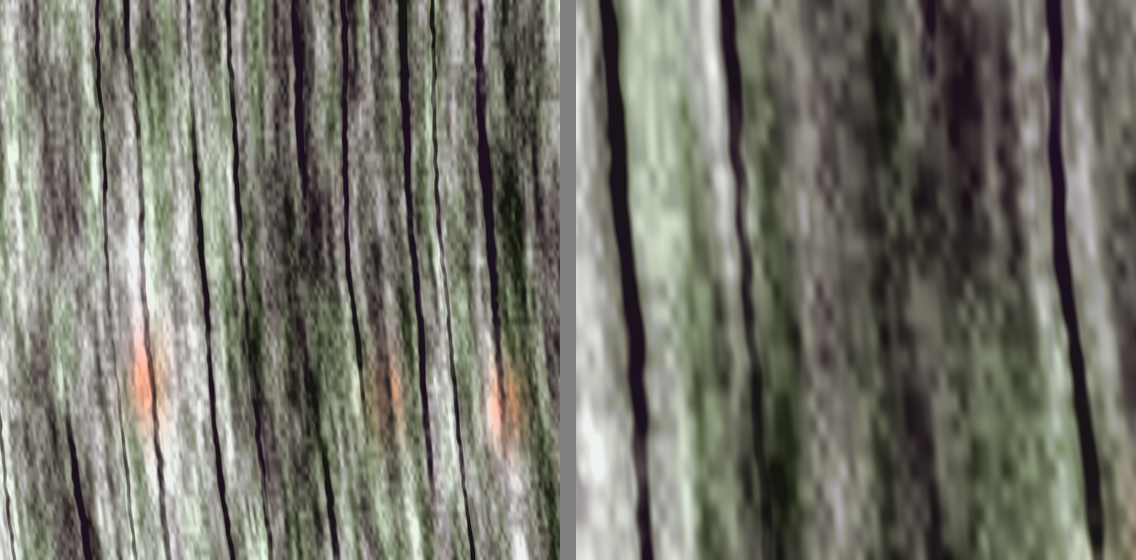
Left: the whole. Right: its middle third, enlarged.
Give the GLSL for this texture, as a Shadertoy shader.

```glsl
#define CRACKS 11.0
#define CRACK_WIDTH 0.009
#define CRACK_DEPTH 0.46
#define BASE_TONE 0.50
#define BAND_CONTRAST 0.36
#define STRIP_CONTRAST 0.42
#define FIBER_CONTRAST 0.36
#define GRAIN_CONTRAST 0.24
#define STAIN_HEIGHT 0.30

float hash(vec2 p) {
    return fract(sin(dot(p, vec2(127.1, 311.7))) * 43758.55);
}

// Value noise centred on zero; a small edge gives sharp steps across the grain
float noise(vec2 p, float edge) {
    vec2 cell = floor(p), f = p - cell;
    f.x = smoothstep(0.5 - edge, 0.5 + edge, f.x);
    f.y = f.y * f.y * (3.0 - 2.0 * f.y);
    float low = mix(hash(cell), hash(cell + vec2(1, 0)), f.x);
    float high = mix(hash(cell + vec2(0, 1)), hash(cell + vec2(1, 1)), f.x);
    return mix(low, high, f.y) - 0.5;
}

float noise(vec2 p) {
    return noise(p, 0.5);
}

// Long splits that wander, open and close along the grain
float cracks(vec2 p) {
    float dark = 0.0;
    float cell = floor(p.x * CRACKS);
    float ragged = 0.004 * noise(p * vec2(60.0, 45.0));
    for (int i = -1; i <= 1; i++) {
        float id = cell + float(i);
        float centre = (id + 0.2 + 0.6 * hash(vec2(id, 3.0))) / CRACKS;
        centre += 0.010 * noise(vec2(id * 7.0, p.y * 4.0));
        float open = smoothstep(-0.28, 0.12, noise(vec2(id * 5.0 + 40.0, p.y * 2.5)));
        float width = CRACK_WIDTH * (0.5 + hash(vec2(id, 9.0))) * (0.6 + 0.4 * open);
        float d = abs(p.x - centre + ragged);
        dark = max(dark, open * (1.0 - smoothstep(0.25 * width, width, d)));
    }
    return dark;
}

// Weathered wood colours from split to bleached fiber
vec3 woodColor(float tone) {
    vec4 ramp[8] = vec4[8](
        vec4(0.07, 0.05, 0.07, 0.03), vec4(0.18, 0.16, 0.15, 0.17),
        vec4(0.31, 0.30, 0.27, 0.30), vec4(0.44, 0.43, 0.39, 0.43),
        vec4(0.56, 0.57, 0.50, 0.55), vec4(0.62, 0.62, 0.61, 0.62),
        vec4(0.75, 0.76, 0.72, 0.75), vec4(0.93, 0.95, 0.93, 0.96));
    vec3 color = ramp[0].rgb;
    for (int i = 1; i < 8; i++) {
        float t = clamp((tone - ramp[i - 1].a) / (ramp[i].a - ramp[i - 1].a), 0.0, 1.0);
        color = mix(color, ramp[i].rgb, t);
    }
    return color;
}

// Rusty patches strung along one height
float stains(vec2 uv) {
    float amount = 0.0;
    for (int i = 0; i < 3; i++) {
        float k = float(i);
        vec2 centre = vec2(mix(0.26, 0.91, pow(0.5 * k, 0.6)), STAIN_HEIGHT);
        centre.y += 0.04 * (hash(vec2(k, 5.0)) - 0.5);
        vec2 d = (uv - centre) / vec2(0.036, 0.085);
        amount += exp(-dot(d, d));
    }
    return amount;
}

void mainImage(out vec4 fragColor, in vec2 fragCoord) {
    vec2 uv = fragCoord / iResolution.y;

    // Grain coordinates: leaning, bending and slightly wavy
    vec2 p = uv;
    p.x += 0.11 * uv.y - 0.04 * uv.y * uv.y;
    p.x += 0.016 * noise(uv * vec2(4.0, 3.0)) + 0.005 * noise(uv * vec2(14.0, 9.0));

    // Bands, strips, fibers and fine grain
    float strip = noise(p * vec2(42.0, 3.2) + 17.0, 0.32);
    float fiber = noise(p * vec2(110.0, 13.0) + 31.0);
    float tone = BASE_TONE
        + BAND_CONTRAST * noise(p * vec2(14.0, 1.6) + 5.0, 0.36)
        + STRIP_CONTRAST * strip
        + FIBER_CONTRAST * fiber
        + GRAIN_CONTRAST * noise(p * vec2(190.0, 75.0) + 53.0)
        + 0.12 * noise(uv * vec2(5.0, 4.0) + 71.0);

    // Bleached slivers, then splits with a lit lip
    float sliver = smoothstep(0.22, 0.46, noise(p * vec2(72.0, 15.0) + 83.0));
    float split = cracks(p);
    tone += 0.22 * sliver * smoothstep(-0.2, 0.2, strip);
    tone += 0.11 * cracks(p + vec2(0.013, 0.0)) * (1.0 - split);
    tone -= CRACK_DEPTH * split;
    vec3 color = woodColor(max(tone, 0.06));

    // Algae green on the ridges, violet in the shade
    float tint = noise(p * vec2(38.0, 5.0) + 97.0);
    color += max(tint, 0.0) * vec3(-0.06, 0.05, -0.09);
    color += max(-tint, 0.0) * vec3(0.03, -0.03, 0.05);
    color += split * vec3(0.01, -0.01, 0.025);

    // Rust follows the fibers
    float rust = clamp(stains(uv) * (0.75 + 0.7 * fiber + 0.5 * strip), 0.0, 1.0);
    color = mix(color, color * vec3(1.08, 0.74, 0.60), rust);

    fragColor = vec4(clamp(color, 0.0, 1.0), 1.0);
}
```
